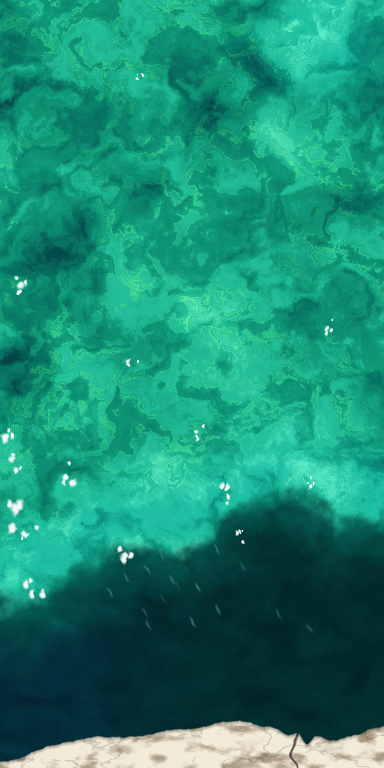
Write a Shadertoy shader that draws this texture.

```glsl
// Clear green sea seen from above: warped noise gives the rippled seabed,
// soft patches steer its tone, a cliff shadow falls over the lower water,
// and sun glints and a pale rock ledge finish it. Units: canvas width = 1.

const float SHADOW_TOP[9] = float[9](.425, .455, .53, .575, .58, .685, .72, .645, .66);
const float LEDGE_TOP[9] = float[9](.012, .055, .08, .085, .10, .125, .092, .075, .107);

// Tone patches: centre, radius, strength (negative is darker)
const vec4 PATCHES[11] = vec4[11](
    vec4(.66, 1.83, .08, -.42), vec4(.59, 1.65, .09, -.36), vec4(.19, 1.37, .09, -.26),
    vec4(.06, 1.04, .10, -.28), vec4(.87, 1.45, .09, -.25), vec4(.42, 1.50, .08, -.22),
    vec4(.79, 1.93, .13, .24), vec4(.73, 1.62, .08, .22), vec4(.51, 1.25, .17, .13),
    vec4(.42, .70, .16, .20), vec4(.40, .88, .09, -.16));

// Glint clusters: centre and size
const vec3 GLINTS[15] = vec3[15](
    vec3(.062, 1.263, .9), vec3(.362, 1.794, .4), vec3(.859, 1.148, .5),
    vec3(.346, 1.06, .7), vec3(.008, .88, .9), vec3(.036, .79, .9),
    vec3(.172, .768, .9), vec3(.047, .667, 1.2), vec3(.078, .594, .9),
    vec3(.086, .477, 1.), vec3(.318, .547, 1.1), vec3(.521, .872, .5),
    vec3(.581, .711, .7), vec3(.813, .742, .5), vec3(.625, .602, .5));

float hash(vec2 p) {
    vec3 q = fract(p.xyx * .1031);
    q += dot(q, q.yzx + 33.33);
    return fract((q.x + q.y) * q.z);
}

float noise(vec2 p) {
    vec2 i = floor(p), f = fract(p);
    f = f * f * (3. - 2. * f);
    return mix(mix(hash(i), hash(i + vec2(1, 0)), f.x),
               mix(hash(i + vec2(0, 1)), hash(i + vec2(1, 1)), f.x), f.y);
}

float fbm(vec2 p) {
    float sum = 0., amp = .5;
    for (int i = 0; i < 5; i++) {
        sum += amp * noise(p);
        p = mat2(.8, .6, -.6, .8) * p * 2.03 + 17.;
        amp *= .5;
    }
    return sum / .97;
}

// Height of a piecewise linear outline at x
float profile(float h[9], float x) {
    float t = clamp(x, 0., .9999) * 8.;
    int i = int(t);
    return mix(h[i], h[i + 1], fract(t));
}

vec3 waterRamp(float t) {
    vec3 c = mix(vec3(.01, .27, .28), vec3(.03, .44, .38), smoothstep(0., .25, t));
    c = mix(c, vec3(.05, .57, .45), smoothstep(.22, .48, t));
    c = mix(c, vec3(.13, .74, .59), smoothstep(.45, .75, t));
    return mix(c, vec3(.36, .91, .72), smoothstep(.75, 1.1, t));
}

vec3 sunlitWater(vec2 p, float edge) {
    vec2 warp = vec2(fbm(p * 9.), fbm(p * 9. + 31.)) - .5;
    vec2 w = p + .13 * warp;
    float broad = fbm(w * vec2(6., 7.5)) - .5;
    float fine = fbm(w * 19. + 3. * vec2(fbm(p * 15.), fbm(p * 15. + 7.))) - .5;
    float veins = smoothstep(.05, 0., abs(fine)) * smoothstep(-.15, .2, broad + .05);
    float ripples = sin(170. * fine + 60. * broad);
    float band = exp(-pow((p.y - edge - .08) / .11, 2.));
    float tone = .53 + .75 * broad + .75 * fine + .12 * veins + .025 * ripples;
    tone += .2 * band - .08 * smoothstep(1.4, 1.9, p.y) * smoothstep(.75, .4, p.x);
    for (int i = 0; i < 11; i++) {
        vec2 d = (w - PATCHES[i].xy) / PATCHES[i].z;
        tone += PATCHES[i].w * exp(-dot(d, d));
    }
    vec3 col = waterRamp(tone);
    float aqua = band + smoothstep(.3, 0., distance(p, vec2(.85, 1.9)));
    col += vec3(-.01, .01, .05) * aqua;
    return col + vec3(.06, .05, -.04) * veins * (1. - min(aqua, 1.));
}

vec3 shadedWater(vec2 p, float edge) {
    float depth = smoothstep(-.02, .22, edge - p.y);
    vec3 deep = mix(vec3(.015, .17, .22), vec3(.01, .17, .175), smoothstep(.1, .6, p.x));
    vec3 col = mix(vec3(.02, .33, .30), deep, depth);
    return col * (.72 + .56 * fbm(p * vec2(16., 22.) + 2. * fbm(p * 9.)));
}

// Bright irregular flecks gathered round each cluster centre
float glintMask(vec2 p) {
    float mask = 0.;
    vec2 wobble = .008 * (vec2(noise(p * 90.), noise(p * 90. + 40.)) - .5);
    for (int i = 0; i < 15; i++)
        for (int k = 0; k < 4; k++) {
            vec2 id = vec2(i * 7 + 3, k * 13 + 5);
            vec2 jitter = vec2(hash(id), hash(id + 50.)) - .5;
            float r = GLINTS[i].z * mix(.006, .014, hash(id + 90.));
            vec2 d = p + wobble - GLINTS[i].xy - jitter * vec2(.05, .08) * GLINTS[i].z;
            mask = max(mask, smoothstep(r, r * .35, length(d * vec2(1., .75))));
        }
    return mask;
}

// Faint slanted sky reflections within the shadow
float streakMask(vec2 p) {
    float mask = 0.;
    for (int i = 0; i < 22; i++) {
        vec2 id = vec2(i, i * 3 + 11);
        vec2 d = p - vec2(mix(.25, .82, hash(id)), mix(.36, .58, hash(id + 20.)));
        d = mat2(.87, -.5, .5, .87) * d;
        d.x += .006 * (noise(p * 70.) - .5);
        mask = max(mask, smoothstep(1., .2, length(d / vec2(.005, .022))) * hash(id + 60.));
    }
    return mask;
}

vec3 rock(vec2 p, float below) {
    float grain = fbm(p * vec2(22., 40.));
    vec3 col = mix(vec3(.66, .60, .51), vec3(.95, .92, .85), smoothstep(.2, .6, grain));
    float crease = smoothstep(.025, 0., abs(fbm(p * vec2(8., 18.) + 5.) - .5));
    float crack = smoothstep(.006, .001, abs(p.x - .77 - .03 * (noise(p * 30.) - .5)));
    col *= 1. - .15 * crease - .6 * crack;
    return col * mix(.72, 1., smoothstep(0., .012, below));
}

void mainImage(out vec4 fragColor, in vec2 fragCoord) {
    vec2 p = fragCoord / iResolution.x;
    float px = 1. / iResolution.x;

    // Water, lit and shaded
    float edge = profile(SHADOW_TOP, p.x) + .12 * (fbm(p * 13.) - .5);
    float shade = smoothstep(.03, -.035, p.y - edge);
    vec3 col = mix(sunlitWater(p, edge), shadedWater(p, edge), shade);

    // Reflections
    col = mix(col, vec3(.30, .56, .58), .6 * streakMask(p) * shade);
    col = mix(col, vec3(.95, .97, .96), glintMask(p));

    // Rock ledge
    float below = profile(LEDGE_TOP, p.x) + .018 * (fbm(vec2(p.x * 28., 3.)) - .5) - p.y;
    below -= .025 * smoothstep(.025, 0., abs(p.x - .8));
    col = mix(col, rock(p, below), smoothstep(-px, px, below));
    fragColor = vec4(col, 1.);
}
```
